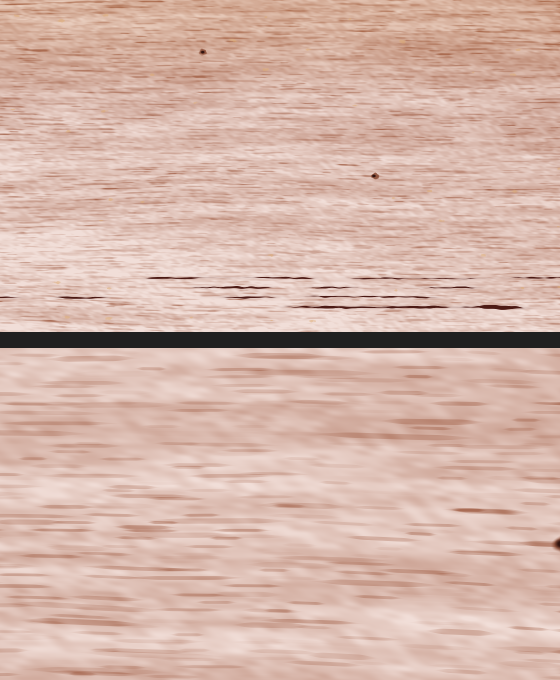
Top, the full canvas; bottom, a detail of the centre.
A Shadertoy shader for this texture:

```glsl
// Pale pink wood board with horizontal grain: a tone value is summed from a
// vertical gradient, stretched noise and scattered tapered fibres, then mapped
// to colour; ochre flecks, two small knots and dark cracks are laid on top.
#define DARK_WOOD vec3(0.75, 0.56, 0.49)
#define LIGHT_WOOD vec3(0.92, 0.83, 0.80)
#define CRACK_COLOR vec3(0.30, 0.10, 0.08)
#define FLECK_COLOR vec3(0.87, 0.67, 0.44)
#define KNOT_COLOR vec3(0.52, 0.27, 0.18)
#define BAND_CONTRAST 0.42
#define STREAK_CONTRAST 0.48
#define RIPPLE_CONTRAST 0.40
#define FIBRE_DEPTH 0.55
#define CRACK_WIDTH 0.005

float hash(vec2 p) {
    vec3 q = fract(p.xyx * 0.1031);
    q += dot(q, q.yzx + 33.33);
    return fract((q.x + q.y) * q.z);
}

float noise(vec2 p) {
    vec2 i = floor(p), f = fract(p);
    f = f * f * (3.0 - 2.0 * f);
    return mix(mix(hash(i), hash(i + vec2(1, 0)), f.x),
               mix(hash(i + vec2(0, 1)), hash(i + vec2(1, 1)), f.x), f.y);
}

// One layer of thin tapered dashes, one dash at most per cell
float fibres(vec2 p, float rows, float len, float seed) {
    float row = floor(p.y * rows);
    float x = p.x / len + 17.0 * hash(vec2(row, seed));
    vec2 cell = vec2(floor(x) + 31.0 * seed, row);
    vec2 f = vec2(fract(x), fract(p.y * rows)) - 0.5;
    float span = mix(0.2, 0.5, hash(cell + 3.1));
    float taper = smoothstep(0.0, 0.6, 1.0 - abs(f.x) / span);
    float center = 0.2 * (hash(cell + 7.7) - 0.5) - 0.25 * f.x * hash(cell + 5.3);
    float pixel = rows / iResolution.y;
    float line = clamp((0.18 * taper - abs(f.y - center)) / pixel + 0.5, 0.0, 1.0);
    return line * taper * smoothstep(0.3, 1.0, hash(cell + 11.9));
}

// Soft ochre spots scattered on a coarse grid
float flecks(vec2 p) {
    vec2 g = p * vec2(8.0, 11.0);
    vec2 cell = floor(g);
    vec2 center = 0.3 + 0.4 * vec2(hash(cell + 2.3), hash(cell + 8.1));
    vec2 d = (fract(g) - center) / vec2(8.0, 11.0);
    float size = mix(0.006, 0.014, hash(cell + 4.7));
    float edge = length(d * vec2(1.0, 2.2)) / size + 0.8 * (noise(p * 160.0) - 0.5);
    return step(0.78, hash(cell + 15.0)) * (1.0 - smoothstep(0.3, 1.1, edge));
}

// Broken horizontal splits near the lower edge, strongest at lower right
float cracks(vec2 p, float aspect) {
    float sum = 0.0;
    for (int i = 0; i < 4; i++) {
        float k = float(i);
        float y = 0.075 + 0.029 * k + 0.006 * (noise(vec2(p.x * 3.0, k * 9.0)) - 0.5);
        y += 0.003 * (noise(vec2(p.x * 45.0, k * 5.0)) - 0.5);
        float side = p.x / aspect;
        float place = i == 0 ? smoothstep(0.46, 0.54, side)
                             : 0.6 - 0.2 * smoothstep(0.3, 0.8, side);
        float gaps = noise(vec2(p.x * 8.0, k * 13.0 + 4.0));
        float width = CRACK_WIDTH * place * smoothstep(0.42, 0.8, gaps);
        width *= 0.5 + noise(vec2(p.x * 50.0, k * 7.0));
        float d = abs(p.y - y);
        float core = clamp((width - d) * iResolution.y + 0.3, 0.0, 1.0);
        sum += core * smoothstep(0.0, 0.0018, width);
        sum += 0.22 * place * smoothstep(0.3, 0.7, gaps) * exp(-d * d / 0.00002);
    }
    return min(sum, 1.0);
}

void mainImage(out vec4 fragColor, in vec2 fragCoord) {
    vec2 p = fragCoord / iResolution.y;
    float aspect = iResolution.x / iResolution.y;
    float side = p.x / aspect;

    // Gently wandering grain coordinates
    vec2 g = p;
    g.y += 0.022 * noise(p * vec2(1.6, 3.0)) + 0.005 * noise(p * vec2(7.0, 12.0));

    // Overall light: darker at the top and right, pale at the bottom
    float tone = mix(0.88, 0.48, smoothstep(0.1, 1.0, p.y));
    tone += 0.06 - 0.17 * side * side;

    // Bands, streaks and a fine slanted ripple
    float band = noise(g * vec2(0.8, 15.0) + 4.0);
    tone += BAND_CONTRAST * (band - 0.5);
    tone += STREAK_CONTRAST * (noise(g * vec2(5.0, 75.0)) - 0.5);
    tone += RIPPLE_CONTRAST * (noise(vec2(g.x * 65.0 + g.y * 70.0, g.y * 170.0)) - 0.5);

    // Fibres, denser in some bands
    float density = 0.55 + 0.8 * noise(g * vec2(1.5, 22.0) + 40.0);
    float fibre = 0.0;
    for (int i = 0; i < 3; i++) {
        float k = float(i);
        fibre += fibres(g + 0.13 * k, 64.0 + 27.0 * k, 0.19 - 0.05 * k, k + 1.0);
    }
    tone -= FIBRE_DEPTH * density * fibre;
    vec3 color = mix(DARK_WOOD, LIGHT_WOOD, clamp(tone, -0.5, 1.15));
    color += vec3(0.01, 0.0, -0.03) * smoothstep(0.65, 1.0, p.y);

    // Flecks, knots, cracks
    color = mix(color, FLECK_COLOR, 0.5 * flecks(p));
    for (int i = 0; i < 2; i++) {
        vec2 center = i == 0 ? vec2(0.362 * aspect, 0.843) : vec2(0.67 * aspect, 0.47);
        vec2 d = (p - center) * vec2(0.75, 1.0);
        float r = length(d) + 0.004 * (noise(p * 130.0) - 0.5);
        float core = length(d + vec2(0.003 * float(i), 0.0));
        color = mix(color, KNOT_COLOR, 0.85 * (1.0 - smoothstep(0.006, 0.011, r)));
        color = mix(color, 0.5 * CRACK_COLOR, 0.9 * (1.0 - smoothstep(0.002, 0.006, core)));
    }
    color = mix(color, CRACK_COLOR, cracks(p, aspect));
    fragColor = vec4(color, 1.0);
}
```
